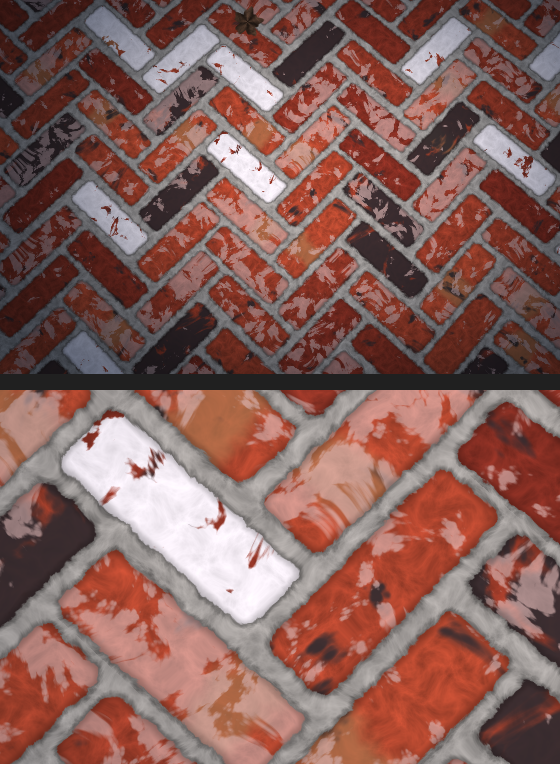
Top, the full canvas; bottom, a detail of the centre.
Write a Shadertoy shader that draws this texture.

```glsl
// Worn herringbone brick paving: upright columns of slanted bricks, with flaking
// whitewash, soot and tan stains over red clay, set in grey mortar. Columns are
// indexed by formula; cellular noise drives the wear; a vignette shades the edges.

const float STACK = 0.127;        // vertical step between bricks of one column
const float STRETCH = 1.06;       // horizontal stretch of the lattice
const float ASPECT = 2.69;        // brick length over brick width, joints included
const float JOINT = 0.108;        // half joint width, in brick widths
const float CORNER = 0.13;        // brick corner radius
const float PERSPECTIVE = 0.16;   // growth toward the lower edge
const float TILT = 0.028;         // rise of the rows toward the right
const vec2 VANISH = vec2(-0.164, 0.0);
const vec2 ANCHOR = vec2(0.256, -0.004);
const vec2 LIGHT_CENTRE = vec2(0.10, 0.04);
const vec2 LEAF_CENTRE = vec2(-0.086, 0.441);

const vec3 CLAY_DARK = vec3(0.50, 0.17, 0.13);
const vec3 CLAY_BRIGHT = vec3(0.72, 0.29, 0.19);
const vec3 HAZE = vec3(0.80, 0.66, 0.65);
const vec3 PAINT = vec3(0.93, 0.90, 0.93);
const vec3 SOOT = vec3(0.17, 0.16, 0.18);
const vec3 STAIN = vec3(0.64, 0.45, 0.30);
const vec3 MORTAR = vec3(0.62, 0.60, 0.59);
const vec3 LEAF = vec3(0.34, 0.24, 0.18);
const vec3 SHADE = vec3(0.40, 0.44, 0.50);

vec2 hash2(vec2 c) {
    vec3 a = fract(c.xyx * vec3(0.1031, 0.1030, 0.0973));
    a += dot(a, a.yzx + 33.33);
    return fract((a.xx + a.yz) * a.zy);
}

// Distance to the nearest jittered cell point
float cellular(vec2 p) {
    vec2 cell = floor(p), f = p - cell;
    float nearest = 4.0;
    for (int y = -1; y <= 1; y++)
        for (int x = -1; x <= 1; x++) {
            vec2 o = vec2(x, y);
            vec2 d = o + hash2(cell + o) - f;
            nearest = min(nearest, dot(d, d));
        }
    return sqrt(nearest);
}

// Four rotated octaves of cellular noise, about 0.1 to 0.8
float wear(vec2 p) {
    float sum = 0.0, amp = 0.5;
    p += 0.25 * sin(p.yx * 2.3 + 1.7 * sin(p * 1.3));
    for (int i = 0; i < 4; i++) {
        sum += amp * cellular(p + 40.0);
        p = mat2(1.68, 1.26, -1.26, 1.68) * p + 7.3;
        amp *= 0.55;
    }
    return sum;
}

// Signed distance to the nearest brick, its id and its local position
float herringbone(vec2 uv, out vec2 id, out vec2 local) {
    float best = 1e3;
    float middle = round(uv.x * 2.0 / ASPECT);
    for (int i = -1; i <= 1; i++) {
        float column = middle + float(i);
        float odd = mod(column, 2.0);
        float slant = (1.0 - 2.0 * odd) * (uv.x - column * ASPECT * 0.5);
        float rise = uv.y - 0.5 * odd;
        float k = round(rise - slant);
        vec2 q = vec2(rise - k + slant, rise - k - slant);
        vec2 name = vec2(column, k) + 60.0;
        vec2 jitter = hash2(name * 1.7) - 0.5;
        vec2 placed = q + 0.07 * jitter + 0.035 * jitter.y * vec2(-q.y, q.x);
        vec2 size = vec2(ASPECT, 1.0) * 0.5 - JOINT + 0.04 * jitter.yx;
        vec2 d = abs(placed) - size + CORNER;
        float dist = length(max(d, 0.0)) + min(max(d.x, d.y), 0.0) - CORNER;
        if (dist < best) { best = dist; id = name; local = placed; }
    }
    return best;
}

vec3 brickColor(vec2 p, vec2 id, vec2 local, float grain) {
    vec2 kind = hash2(id + 3.1), tone = hash2(id * 2.3 + 11.0);
    vec2 offset = hash2(id + 29.0) * 20.0;
    float flake = wear(p * 21.0 + offset);
    float patchy = wear(p * 11.0 + offset.yx);
    vec3 color = mix(CLAY_DARK, CLAY_BRIGHT, tone.x) * (0.72 + 0.55 * grain);
    // Tan band across some bricks
    float band = smoothstep(0.5, 0.2, abs(local.x - 1.4 * (tone.y - 0.5)) + patchy * 0.5 - 0.2);
    color = mix(color, STAIN, 0.65 * band * step(0.78, tone.x));
    // Soot on the dark bricks, a trace on the others
    float sooty = step(0.86, kind.x);
    color = mix(color, SOOT, 0.88 * smoothstep(-0.08, 0.08, mix(0.24, 0.60, sooty) - patchy));
    // Thin haze or thick flaking paint, often heavier at one end
    float painted = step(kind.x, 0.11);
    float cover = mix(mix(0.17, 0.53, kind.y), 0.63, painted);
    cover += 0.07 * local.x * (tone.y - 0.5) * 2.0;
    float coat = smoothstep(-0.05, 0.05, cover - flake) * mix(0.68, 1.0, painted);
    return mix(color, mix(HAZE, PAINT, painted) * (0.9 + 0.2 * grain), coat);
}

void mainImage(out vec4 fragColor, in vec2 fragCoord) {
    vec2 p = (fragCoord - 0.5 * iResolution.xy) / iResolution.y;
    // Canvas to lattice
    vec2 q = (p - VANISH) / (1.0 - PERSPECTIVE * p.y) - ANCHOR;
    vec2 uv = vec2(q.x / STRETCH, q.y - TILT * q.x) / STACK;
    vec2 id, local;
    float grain = wear(p * 48.0);
    float dist = herringbone(uv, id, local) + 0.10 * (grain - 0.45);
    float aa = 1.0 / (iResolution.y * STACK * 0.7);

    // Mortar, darker in the crevice beside each brick
    vec3 mortar = MORTAR * (0.78 + 0.45 * grain) * mix(0.68, 1.0, smoothstep(0.0, 0.07, dist));
    vec3 brick = brickColor(p, id, local, grain) * mix(0.8, 1.0, smoothstep(0.0, -0.08, dist));
    vec3 color = mix(brick, mortar, smoothstep(-aa, aa, dist));

    // Dry leaf lying near the top
    vec2 l = p - LEAF_CENTRE;
    float angle = atan(l.y, l.x);
    float rim = 0.033 * (1.0 + 0.22 * sin(5.0 * angle + 1.0) + 0.1 * sin(11.0 * angle));
    float leaf = smoothstep(0.003, -0.003, length(l) - rim);
    color = mix(color, LEAF * (0.5 + grain) * (0.85 + 0.3 * sin(5.0 * angle)), leaf);

    // Cool vignette
    float away = length((p - LIGHT_CENTRE) * vec2(0.78, 1.0));
    color *= mix(vec3(1.06), SHADE, smoothstep(0.12, 0.78, away));
    fragColor = vec4(clamp(color, 0.0, 1.0), 1.0);
}
```
